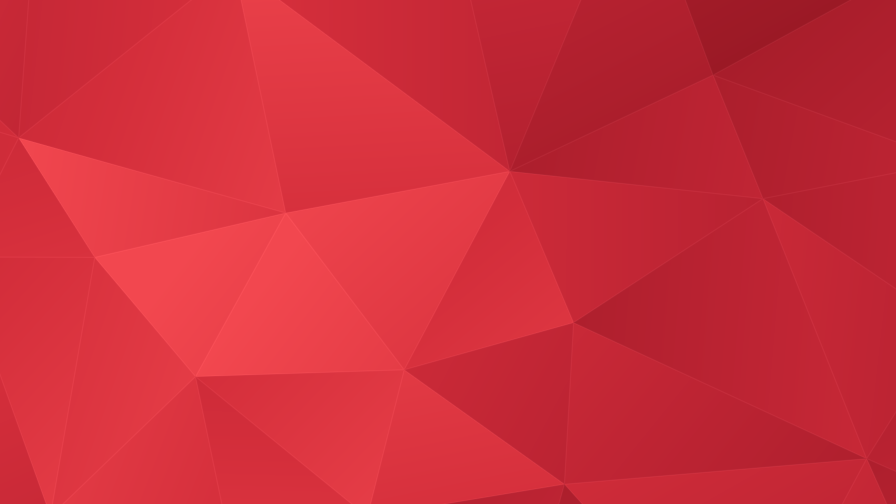
Give the GLSL for this background, as a WebGL 2 fragment shader.

```glsl
#version 300 es
precision highp float;
// Red low-poly background: irregular shaded triangles, bright at left, dark at right.
uniform vec2 u_resolution;
out vec4 fragColor;

vec2 hash2(vec2 p) {
    vec3 q = fract(p.xyx * vec3(0.1031, 0.1030, 0.0973) + 0.37);
    q += dot(q, q.yzx + 33.33);
    return fract((q.xx + q.yz) * q.zy);
}

// Jittered, slightly turned lattice
const float CELL = 0.39;
const mat2 TURN = mat2(0.94, 0.342, -0.342, 0.94);

vec2 meshVertex(vec2 id) {
    return CELL * (TURN * (id + 0.6 * (hash2(id + 41.0) - 0.5)));
}

// Signed distance to the line a-b, positive on its left
float edgeDistance(vec2 p, vec2 a, vec2 b) {
    vec2 e = b - a;
    return dot(p - a, vec2(-e.y, e.x)) / max(length(e), 1e-4);
}

// Brightness of a facet from the place of its centre
float facetTone(vec2 c) {
    float rightLimit = 1.12 - 0.6 * abs(c.y - 0.42);
    float lit = smoothstep(0.04, -0.04, c.x - rightLimit);
    float glow = 0.945 - 0.19 * distance(c, vec2(0.52, 0.42));
    float corner = smoothstep(0.38, 0.1, distance(c, vec2(1.48, 0.98)));
    return mix(0.745, glow, lit) - 0.12 * corner;
}

// Ramp from deep crimson to coral red
vec3 redRamp(float tone) {
    vec3 deep = mix(vec3(0.58, 0.09, 0.135), vec3(0.74, 0.14, 0.20),
                    clamp((tone - 0.58) / 0.16, 0.0, 1.0));
    vec3 middle = mix(deep, vec3(0.83, 0.18, 0.23),
                      clamp((tone - 0.74) / 0.09, 0.0, 1.0));
    return mix(middle, vec3(0.95, 0.28, 0.31),
               clamp((tone - 0.83) / 0.12, 0.0, 1.0));
}

// Facet colour in rgb, weighted by its coverage in a
vec4 facet(vec2 p, vec2 a, vec2 b, vec2 c, vec2 seed, float pixel) {
    float d = min(edgeDistance(p, a, b),
                  min(edgeDistance(p, b, c), edgeDistance(p, c, a)));
    float coverage = clamp(0.5 + d / pixel, 0.0, 1.0);
    vec2 centre = (a + b + c) / 3.0;
    vec2 rnd = hash2(seed);

    // Linear sheen, mostly along the falling diagonal
    float angle = -0.8 + 1.6 * (rnd.y - 0.5);
    float slope = rnd.x > 0.45 ? -0.16 : 0.16;
    float sheen = slope * dot(p - centre, vec2(cos(angle), sin(angle)));
    float tone = facetTone(centre) + 0.055 * (rnd.x - 0.5) + sheen;

    // Thin pale seam
    float seam = smoothstep(pixel * 0.6 + 0.0012, 0.0, abs(d));
    return vec4(redRamp(tone) + 0.03 * seam, 1.0) * coverage;
}

void main() {
    vec2 p = gl_FragCoord.xy / u_resolution.y;
    float pixel = 1.0 / u_resolution.y;
    vec2 home = floor(p * TURN / CELL);
    vec4 sum = vec4(redRamp(facetTone(p)), 1.0) * 1e-4;

    // Split each nearby cell along its shorter diagonal
    for (int j = -1; j <= 1; j++) {
        for (int i = -1; i <= 1; i++) {
            vec2 id = home + vec2(i, j);
            vec2 a = meshVertex(id);
            vec2 b = meshVertex(id + vec2(1, 0));
            vec2 c = meshVertex(id + vec2(1, 1));
            vec2 d = meshVertex(id + vec2(0, 1));
            bool rising = distance(a, c) < distance(b, d);
            sum += facet(p, a, b, rising ? c : d, id + 7.3, pixel);
            sum += facet(p, rising ? a : b, c, d, id + 19.7, pixel);
        }
    }
    fragColor = vec4(sum.rgb / sum.a, 1.0);
}
```
